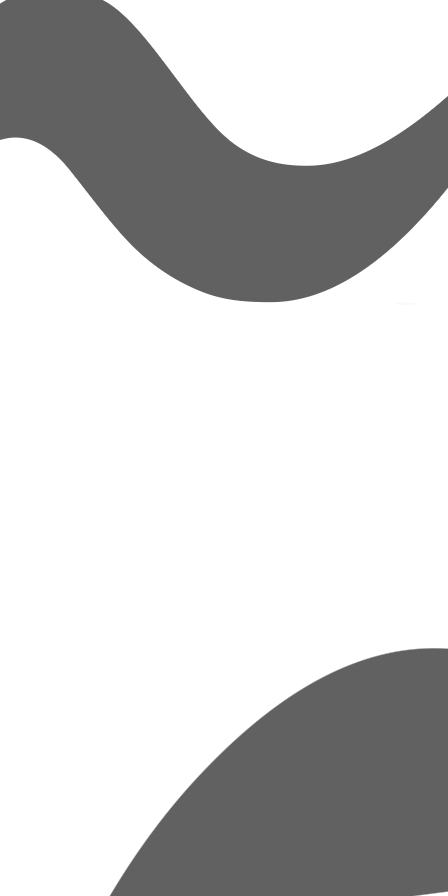
Give the GLSL for this background, as a Shadertoy shader.

```glsl
// Draws a grey ribbon wave above a grey rounded hill on a white ground.

const vec3 PAPER = vec3(1.0);
const vec3 GREY = vec3(0.38);
const vec3 FAINT = vec3(0.975);
const float ASPECT = 2.0;        // canvas height in canvas widths
const float HILL_SOFTNESS = 1.4; // edge blur relative to the ribbon

// Knots: x, height, slope, all in canvas widths
const int KNOTS = 7;
const vec3 RIBBON_TOP[KNOTS] = vec3[KNOTS](
    vec3(0.0, 1.992, 0.6), vec3(0.117, 2.031, 0.0), vec3(0.229, 2.0, -0.5),
    vec3(0.391, 1.828, -1.33), vec3(0.521, 1.68, -0.74),
    vec3(0.685, 1.63, 0.0), vec3(1.0, 1.786, 0.88));
const vec3 RIBBON_BASE[KNOTS] = vec3[KNOTS](
    vec3(0.0, 1.6875, 0.28), vec3(0.034, 1.693, 0.0), vec3(0.156, 1.62, -1.25),
    vec3(0.3125, 1.435, -0.9), vec3(0.45, 1.349, -0.4),
    vec3(0.604, 1.3255, 0.0), vec3(1.0, 1.581, 1.25));
const vec3 HILL_FOOT = vec3(0.245, 0.0, 1.68);
const vec3 HILL_SIDE = vec3(0.495, 0.32, 0.97);
const vec3 HILL_PEAK = vec3(0.969, 0.553, 0.0);

// Approximate signed distance above the cubic that joins two knots
float aboveSegment(vec2 p, vec3 a, vec3 b) {
    float span = b.x - a.x;
    float t = (p.x - a.x) / span;
    float rise = b.y - a.y;
    float c1 = a.z * span;
    float c2 = 3.0 * rise - (2.0 * a.z + b.z) * span;
    float c3 = (a.z + b.z) * span - 2.0 * rise;
    float height = a.y + t * (c1 + t * (c2 + t * c3));
    float slope = (c1 + t * (2.0 * c2 + 3.0 * t * c3)) / span;
    return (p.y - height) / sqrt(1.0 + slope * slope);
}

float aboveCurve(vec2 p, vec3 knots[KNOTS]) {
    int i = 0;
    while (i < KNOTS - 2 && p.x > knots[i + 1].x) i++;
    return aboveSegment(p, knots[i], knots[i + 1]);
}

float aboveHill(vec2 p) {
    return p.x < HILL_SIDE.x ? aboveSegment(p, HILL_FOOT, HILL_SIDE)
                             : aboveSegment(p, HILL_SIDE, HILL_PEAK);
}

// Coverage of the inside (negative distance) with a smooth edge
float cover(float distance, float width) {
    return clamp(0.5 - distance / width, 0.0, 1.0);
}

void mainImage(out vec4 fragColor, in vec2 fragCoord) {
    vec2 p = fragCoord / iResolution.xy * vec2(1.0, ASPECT);
    float pixel = ASPECT / iResolution.y;
    vec3 color = PAPER;

    // Faint fleck under the ribbon
    vec2 fleck = (p - vec2(0.906, 1.322)) / vec2(0.026, 0.003);
    color = mix(color, FAINT, 1.0 - smoothstep(0.5, 1.2, length(fleck)));

    // Ribbon between its two curves
    float ribbon = max(aboveCurve(p, RIBBON_TOP), -aboveCurve(p, RIBBON_BASE));
    color = mix(color, GREY, cover(ribbon, pixel));

    // Hill with a pale sliver cut from its lower right corner
    float sliver = p.y - 0.13 * (p.x - 0.924);
    float hill = max(aboveHill(p), -sliver);
    color = mix(color, GREY, cover(hill, HILL_SOFTNESS * pixel));

    fragColor = vec4(color, 1.0);
}
```
